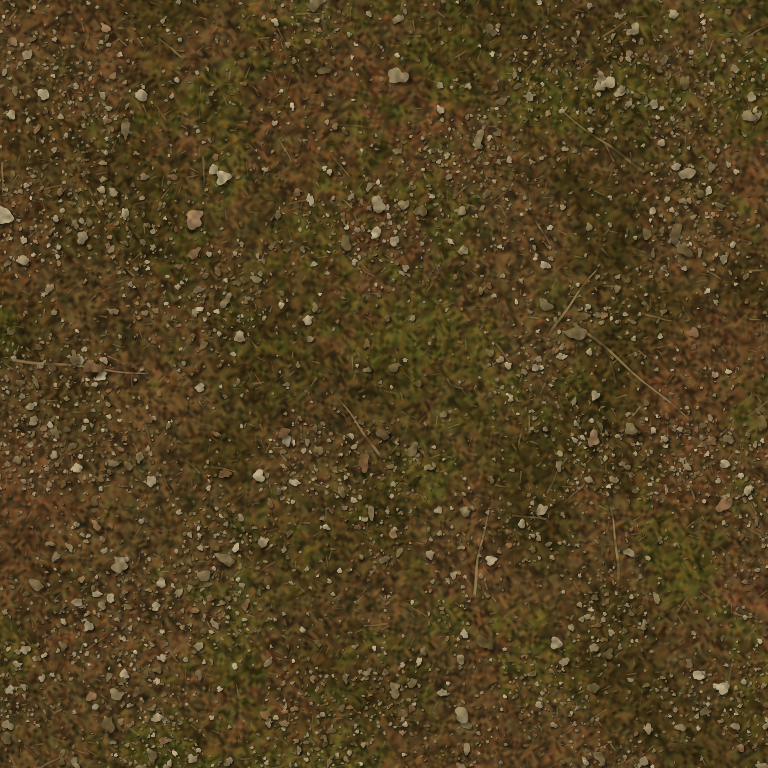
Give the GLSL for this texture, as a WebGL 2 fragment shader.

```glsl
#version 300 es
precision highp float;

uniform vec2 u_resolution;
out vec4 fragColor;

vec4 hash4(vec2 p, float seed) {
  vec4 q = fract((p.xyxy + seed * vec4(17.3, 9.1, 31.7, 5.9)) * vec4(0.1031, 0.1030, 0.0973, 0.1099));
  q += dot(q, q.wzxy + 33.33);
  return fract((q.xxyz + q.yzzw) * q.zywx);
}

float valueNoise(vec2 p, float seed) {
  vec2 i = floor(p), f = fract(p);
  f = f * f * (3.0 - 2.0 * f);
  float a = hash4(i, seed).x, b = hash4(i + vec2(1, 0), seed).x;
  float c = hash4(i + vec2(0, 1), seed).x, d = hash4(i + vec2(1, 1), seed).x;
  return mix(mix(a, b, f.x), mix(c, d, f.x), f.y);
}

float fbm(vec2 p, float seed) {
  float sum = 0.0, amp = 0.53;
  for (int i = 0; i < 4; i++) {
    sum += amp * valueNoise(p, seed + float(i));
    p = mat2(1.6, 1.2, -1.2, 1.6) * p;
    amp *= 0.5;
  }
  return sum;
}

mat2 rotation(float a) {
  return mat2(cos(a), -sin(a), sin(a), cos(a));
}

// Bare soil with rusty and mossy patches and fine crumbs
vec3 soil(vec2 p) {
  vec3 col = mix(vec3(0.255, 0.205, 0.085), vec3(0.32, 0.24, 0.125), smoothstep(0.3, 0.62, fbm(p * 10.0, 1.0)));
  col = mix(col, vec3(0.36, 0.24, 0.135), 0.65 * smoothstep(0.48, 0.72, fbm(p * 6.0, 7.0)));
  float moss = smoothstep(0.5, 0.72, fbm(p * 7.0, 13.0) + 0.3 * (valueNoise(p * 70.0, 3.0) - 0.5));
  col = mix(col, vec3(0.285, 0.27, 0.09), 0.65 * moss);
  // Warped coordinates break up the noise lattice
  vec2 w = rotation(0.6) * p + 0.006 * vec2(valueNoise(p * 60.0, 31.0), valueNoise(p * 60.0, 32.0));
  float crumbs = 0.35 * valueNoise(w * 95.0, 21.0) + 0.65 * valueNoise(w * 210.0, 22.0);
  float tint = valueNoise(w * 140.0, 23.0) - 0.5;
  col *= 0.42 + 1.16 * crumbs;
  return col * (1.0 + tint * vec3(0.2, -0.04, -0.1));
}

// Scattered jagged stones and chips; paleness sets the brightest tint
vec3 stones(vec3 col, vec2 p, float cells, float density, float paleness, float pixel) {
  vec2 g = p * cells;
  float edge = pixel * cells;
  for (int k = 0; k < 9; k++) {
    vec2 id = floor(g) + vec2(k % 3 - 1, k / 3 - 1);
    vec4 h = hash4(id, cells), t = hash4(id, cells + 0.7);
    vec2 centre = id + h.xy;
    float cluster = smoothstep(0.3, 0.75, valueNoise(centre / cells * 10.0, 41.0));
    if (h.z > density * (0.4 + 1.4 * cluster)) continue;
    vec2 d = rotation(6.283 * t.x) * (g - centre);
    d.y *= 1.0 + 0.8 * t.y;
    float a = atan(d.y, d.x);
    float radius = mix(0.2, 0.36, h.w * h.w);
    float outline = radius * (1.0 + 0.13 * sin(2.0 * a + 6.0 * t.z) + 0.11 * sin(3.0 * a + 9.0 * t.w) + 0.07 * sin(5.0 * a + 20.0 * t.x));
    float dist = length(d) - outline + 0.16 * (valueNoise(g * 5.0, 45.0) - 0.5);
    float under = length(d + rotation(6.283 * t.x) * vec2(-0.07, 0.1)) - outline;
    col *= 1.0 - 0.42 * (1.0 - smoothstep(-0.05, 0.13, under));
    vec3 tint = mix(vec3(0.40, 0.33, 0.19), vec3(0.76, 0.70, 0.56), paleness * t.z);
    tint = mix(tint, vec3(0.54, 0.37, 0.23), 0.6 * step(0.88, t.w));
    float light = dot(g - centre, vec2(-0.5, 0.85)) / radius;
    tint *= 0.96 + 0.09 * light + 0.4 * (valueNoise(p * 170.0, 51.0) - 0.5);
    col = mix(col, tint, 0.92 * (1.0 - smoothstep(-edge, edge, dist)));
  }
  return col;
}

// Bent, tapering straws and twigs in random directions
vec3 straws(vec3 col, vec2 p, float cells, float density, float width, float opacity, float pixel) {
  vec2 g = p * cells;
  for (int k = 0; k < 9; k++) {
    vec2 id = floor(g) + vec2(k % 3 - 1, k / 3 - 1);
    vec4 h = hash4(id, cells + 60.0), t = hash4(id, cells + 61.0);
    if (h.z > density) continue;
    vec2 d = rotation(6.283 * h.w) * (g - id - h.xy);
    float halfLength = mix(0.15, 0.42, t.x);
    float along = d.x / halfLength;
    d.y += halfLength * (0.1 * (t.y - 0.5) * along * along + 0.015 * sin(along * 5.0 + 6.0 * t.z));
    float taper = width * (1.0 - 0.5 * smoothstep(-1.0, 1.0, along));
    float dist = abs(d.y) / cells - taper;
    float ends = 1.0 - smoothstep(0.85, 1.0, abs(along));
    float wear = 0.4 + 0.6 * smoothstep(0.25, 0.6, valueNoise(p * 75.0, 71.0));
    col *= 1.0 - 0.22 * opacity * ends * (1.0 - smoothstep(0.0, 0.003, dist));
    vec3 tint = mix(vec3(0.46, 0.31, 0.18), vec3(0.62, 0.55, 0.35), t.w);
    float cover = 1.0 - smoothstep(-pixel, pixel, dist);
    col = mix(col, tint, opacity * wear * ends * cover);
  }
  return col;
}

void main() {
  float side = min(u_resolution.x, u_resolution.y);
  vec2 p = gl_FragCoord.xy / side;
  float pixel = 0.65 / side;

  vec3 col = soil(p);
  // Litter, from fine fibres up to large stones and twigs
  col = straws(col, p, 48.0, 0.6, 0.0011, 0.55, pixel);
  col = stones(col, p, 125.0, 0.27, 0.65, pixel);
  col = straws(col, p, 19.0, 0.3, 0.0014, 0.6, pixel);
  col = stones(col, p, 82.0, 0.23, 0.9, pixel);
  col = stones(col, p, 47.0, 0.15, 0.9, pixel);
  col = straws(col, p, 4.0, 0.6, 0.0019, 0.85, pixel);
  col = stones(col, p, 26.0, 0.085, 0.95, pixel);

  fragColor = vec4(clamp(col, 0.0, 1.0), 1.0);
}
```
